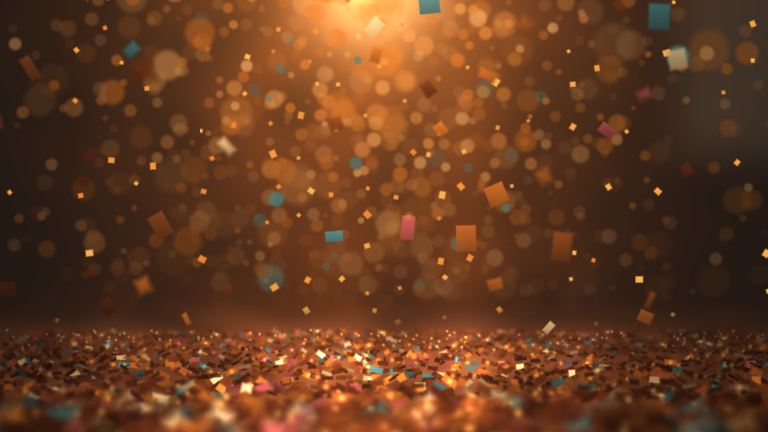
Reproduce this background procedurally as a WebGL 2 fragment shader.

```glsl
#version 300 es
precision highp float;

uniform vec2 u_resolution;
out vec4 fragColor;

// Layout, in canvas heights
const vec2 LAMP = vec2(0.86, 1.03);
const float HORIZON = 0.25;
const float FOCUS = 0.14;
const float BEAM_WIDTH = 0.54;
const int BOKEH_LAYERS = 7;
const int FLOOR_ROWS = 40;

// Colours
const vec3 SHADE = vec3(0.105, 0.08, 0.07);
const vec3 BROWN = vec3(0.38, 0.19, 0.10);
const vec3 GLOW = vec3(0.66, 0.40, 0.14);
const vec3 CORE = vec3(0.50, 0.46, 0.34);
const vec3 HAZE = vec3(0.62, 0.33, 0.19);
const vec3 RUST = vec3(0.36, 0.15, 0.08);
const vec3 AMBER = vec3(0.94, 0.50, 0.17);
const vec3 CREAM = vec3(1.0, 0.80, 0.54);
const vec3 PINK = vec3(0.74, 0.32, 0.31);
const vec3 TEAL = vec3(0.28, 0.52, 0.51);
const vec3 SPARK = vec3(1.0, 0.74, 0.34);

vec3 hash3(vec2 p) {
    vec3 q = fract(p.xyx * vec3(0.1031, 0.1030, 0.0973));
    q += dot(q, q.yxz + 33.33);
    return fract((q.xxy + q.yzz) * q.zyx);
}

float cornerSlope(vec2 cell, vec2 offset) {
    return dot(hash3(cell).xy * 2.0 - 1.0, offset);
}

float gradientNoise(vec2 p) {
    vec2 i = floor(p), f = fract(p), u = f * f * (3.0 - 2.0 * f);
    vec2 e = vec2(1.0, 0.0);
    return mix(mix(cornerSlope(i, f), cornerSlope(i + e, f - e), u.x),
               mix(cornerSlope(i + e.yx, f - e.yx), cornerSlope(i + 1.0, f - 1.0), u.x), u.y);
}

float cover(float d, float soft) { return 1.0 - smoothstep(-soft, soft, d); }

// Share of lamp light reaching a column of air
float beam(float x) {
    float k = (x - LAMP.x) / BEAM_WIDTH;
    return exp(-k * k);
}

float boxDistance(vec2 q, vec2 halfSize, float angle) {
    float c = cos(angle), s = sin(angle);
    vec2 d = abs(mat2(c, s, -s, c) * q) - halfSize;
    return length(max(d, 0.0)) + min(max(d.x, d.y), 0.0);
}

vec3 paperColour(float r) {
    if (r > 0.87) return TEAL;
    if (r > 0.76) return PINK;
    if (r > 0.60) return CREAM;
    return mix(RUST, AMBER, r / 0.60);
}

vec3 backdrop(vec2 p) {
    float mottle = 1.0 + 0.8 * gradientNoise(p * 6.0);
    vec3 col = mix(SHADE, BROWN, beam(p.x) * mix(0.7, 1.0, p.y) * mottle);
    float panel = smoothstep(1.48, 1.66, p.x) * smoothstep(0.55, 0.72, p.y);
    col += panel * vec3(0.09, 0.085, 0.07);
    float d = length(p - LAMP);
    return col + GLOW * exp(-d * 3.6) + CORE * exp(-d * d * 50.0);
}

// Out-of-focus discs of light
vec3 drawBokeh(vec3 col, vec2 p, float cell, float seed, float px) {
    vec2 home = floor(p / cell);
    for (int n = 0; n < 9; n++) {
        vec2 id = home + vec2(n % 3 - 1, n / 3 - 1);
        vec3 h = hash3(id + seed), k = hash3(id + seed + 57.0);
        vec2 centre = (id + h.xy) * cell;
        float lit = beam(centre.x);
        float radius = cell * mix(0.10, 0.29, h.z);
        float alpha = cover(length(p - centre) - radius, radius * 0.2 + px);
        alpha *= step(k.x, 0.12 + 0.72 * lit) * mix(0.15, 0.8, k.y * k.y);
        vec3 tint = mix(AMBER * 0.85, CREAM, k.z * k.z * 0.7) * mix(0.5, 1.0, lit);
        tint *= 0.72 + 0.5 * smoothstep(0.3, 1.0, centre.y);
        if (k.z > 0.96) tint = TEAL;
        col = mix(col, tint, alpha * smoothstep(HORIZON, HORIZON + 0.2, centre.y));
    }
    return col;
}

// Sharp bright specks
vec3 drawSparks(vec3 col, vec2 p, float cell, float px) {
    vec2 id = floor(p / cell);
    vec3 h = hash3(id + 733.0), k = hash3(id + 877.0);
    vec2 q = p - (id + mix(vec2(0.2), vec2(0.8), h.xy)) * cell;
    vec2 halfSize = cell * mix(vec2(0.03), vec2(0.10, 0.08), k.y * k.y);
    float alpha = cover(boxDistance(q, halfSize, h.z * 6.28) - cell * 0.02, px * 1.3);
    alpha *= step(k.x, 0.1 + 0.5 * beam(p.x)) * smoothstep(0.22, 0.32, p.y);
    return mix(col, mix(AMBER, SPARK, k.z), alpha);
}

// Falling paper, each piece with its own tilt and blur
vec3 drawPaper(vec3 col, vec2 p, float cell, float seed, float px) {
    vec2 home = floor(p / cell);
    for (int n = 0; n < 9; n++) {
        vec2 id = home + vec2(n % 3 - 1, n / 3 - 1);
        vec3 h = hash3(id + seed), k = hash3(id + seed + 91.0);
        vec2 q = p - (id + h.xy) * cell;
        vec2 halfSize = cell * mix(vec2(0.08, 0.04), vec2(0.14, 0.13), vec2(k.x, k.y * 1.5));
        float blur = px + cell * 0.07 * h.z * h.z;
        float alpha = cover(boxDistance(q, halfSize, k.z * 6.28), blur) * step(k.y, 0.5);
        vec3 tint = paperColour(fract(h.z * 7.3 + k.x)) * (0.95 + q.y / cell * 1.5);
        tint *= mix(0.62, 1.1, beam(p.x));
        col = mix(col, tint, alpha * 0.85 * smoothstep(0.18, 0.24, p.y));
    }
    return col;
}

// Littered ground, painted in rows from far to near
vec3 drawFloor(vec3 col, vec2 p, float px) {
    float light = mix(0.42, 1.2, beam(p.x)) * (1.0 + 0.6 * gradientNoise(p * vec2(6.0, 16.0)));
    col = mix(col, HAZE * light, 0.9 * cover(p.y - HORIZON + 0.01, 0.075));
    for (int row = 0; row < FLOOR_ROWS; row++) {
        float t = float(row) / float(FLOOR_ROWS - 1);
        float level = mix(HORIZON - 0.02, -0.04, pow(t, 1.3));
        float cell = mix(0.016, 0.085, t * t);
        float blur = px + cell * (0.02 + 0.3 * smoothstep(0.02, 0.12, abs(level - FOCUS)));
        float clarity = mix(0.3, 0.85, smoothstep(HORIZON, 0.17, level + 0.0) * 0.0 + cover(level - 0.2, 0.04));
        for (int n = -1; n <= 1; n++) {
            vec2 id = vec2(floor(p.x / cell) + float(n), float(row) + 211.0);
            vec3 h = hash3(id), k = hash3(id + 43.0);
            vec2 q = p - vec2((id.x + h.x) * cell, level + (h.y - 0.5) * cell * 0.8);
            vec2 halfSize = cell * vec2(0.24 + 0.3 * k.x, 0.10 + 0.15 * k.y);
            float alpha = cover(boxDistance(q, halfSize, (h.z - 0.5) * 1.4), blur);
            vec3 tint = paperColour(k.z * k.z * k.z) * light * mix(0.6, 1.55, k.y * k.y);
            col = mix(col, tint, alpha * clarity);
            float glint = exp(-dot(q, q) / (cell * cell * 0.035)) * step(0.86, k.x);
            col += SPARK * glint * light * 0.5;
        }
    }
    return col;
}

void main() {
    vec2 p = gl_FragCoord.xy / u_resolution.y;
    float px = 1.0 / u_resolution.y;
    vec3 col = backdrop(p);
    for (int i = 0; i < BOKEH_LAYERS; i++) {
        float cell = 0.17 * pow(0.82, float(i));
        col = drawBokeh(col, p, cell, 17.0 * float(i) + 5.0, px);
    }
    col = drawFloor(col, p, px);
    col = drawSparks(col, p, 0.075, px);
    col = drawPaper(col, p, 0.15, 310.0, px);
    col = drawPaper(col, p, 0.24, 470.0, px);
    fragColor = vec4(clamp(col, 0.0, 1.0), 1.0);
}
```
